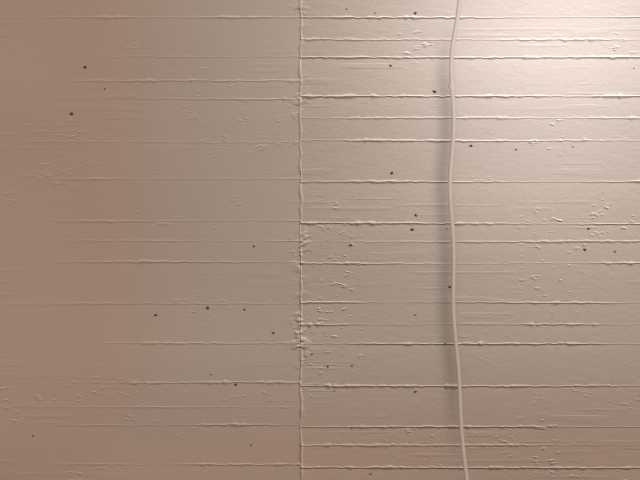
This texture is drawn by a Shadertoy shader. Its source:

```glsl
// Painted board-formed concrete wall with straight ridges, a vertical seam and a hanging cable.
#define ASPECT 1.3333
#define PITCH 0.0851       // height of one board
#define FIRST_ROW 0.035    // first ridge, measured from the top
#define ROW_JITTER 0.12
#define SEAM_X 0.47
#define CABLE_RADIUS 0.0045
#define RELIEF 0.38        // shading contrast of the paint
#define SPECK_GRID 24.0
#define SPECK_SHARE 0.15

const vec3 WALL_GREY = vec3(0.605, 0.535, 0.475);
const vec3 WALL_PINK = vec3(0.605, 0.497, 0.437);
const vec3 WALL_LIT  = vec3(0.97, 0.90, 0.86);
const vec3 SPECK     = vec3(0.20, 0.16, 0.13);

float hash(vec2 p) {
    vec3 q = fract(vec3(p.xyx) * 0.1031);
    q += dot(q, q.yzx + 33.33);
    return fract((q.x + q.y) * q.z);
}

float noise(vec2 p) {
    vec2 i = floor(p), f = fract(p);
    f = f * f * (3.0 - 2.0 * f);
    return mix(mix(hash(i), hash(i + vec2(1, 0)), f.x),
               mix(hash(i + vec2(0, 1)), hash(i + vec2(1, 1)), f.x), f.y);
}

// Two octaves, the second turned so that the lattice does not show
float roughness(vec2 p) {
    vec2 turned = mat2(0.8, 0.6, -0.6, 0.8) * p;
    return 0.62 * noise(p) + 0.38 * noise(turned * 2.3 + 17.0);
}

// Height of the paint ridges between boards, with a lip under some of them
float boardRidges(vec2 p, float start, float side) {
    float r = (1.0 - p.y - start) / PITCH;
    float row = floor(r + 0.5);
    float salt = row * 7.3 + side * 131.0 + start * 410.0;
    float wander = (noise(vec2(p.x * 4.0, salt)) - 0.5) * 0.025
                 + (noise(vec2(p.x * 90.0, salt + 3.0)) - 0.5) * 0.022;
    float jitter = (hash(vec2(row, salt)) - 0.5) * ROW_JITTER;
    float d = (r - row - jitter - wander) * PITCH;
    float beads = noise(vec2(p.x * 45.0, salt + 5.0)) * noise(vec2(p.x * 130.0, salt + 6.0));
    float worn = smoothstep(0.2, 0.65, noise(vec2(p.x * 6.0, salt + 9.0)));
    float width = mix(0.0014, 0.0046, beads * worn);
    float lip = 0.0015 * hash(vec2(salt, 23.0)) * smoothstep(-0.0014, 0.0014, d)
              * exp(-max(d, 0.0) / 0.014);
    return mix(0.4, 1.15, worn) * (width * exp(-d * d / (width * width)) - lip);
}

// Vertical seam with a few clumps of paint along it
float seamRidge(vec2 p) {
    float d = p.x - SEAM_X * ASPECT - (noise(vec2(p.y * 60.0, 2.0)) - 0.5) * 0.004;
    float width = mix(0.0014, 0.0036, noise(vec2(p.y * 55.0, 8.0)));
    float clumps = smoothstep(0.6, 0.85, noise(vec2(p.y * 10.0, 4.0)))
                 * smoothstep(0.45, 0.75, roughness(p * vec2(50.0, 75.0)));
    return width * exp(-d * d / (width * width))
         + 0.0045 * clumps * exp(-d * d / 0.0003);
}

float wallHeight(vec2 p) {
    float side = step(SEAM_X * ASPECT, p.x);
    float strength = mix(0.6 * smoothstep(0.0, 0.4, p.x), 1.0, side);
    // A few boards carry a second, thinner ridge halfway
    float middle = FIRST_ROW + PITCH * 0.5;
    float row = floor((1.0 - p.y - middle) / PITCH + 0.5);
    float split = step(mod(3.0 * row + 1.0 - side, 4.0 + side), 0.5 + side);
    float h = boardRidges(p, FIRST_ROW, side) + 0.75 * split * boardRidges(p, middle, side);
    float lumps = smoothstep(0.68, 0.95, roughness(p * vec2(60.0, 120.0)))
                * smoothstep(0.6, 0.85, noise(p * vec2(7.0, 11.0)));
    float streaks = smoothstep(0.6, 0.9, noise(p * vec2(9.0, 150.0)))
                  * smoothstep(0.5, 0.8, noise(p * vec2(5.0, 14.0) + 40.0));
    float grain = 0.0005 * roughness(p * vec2(50.0, 110.0)) + 0.0003 * roughness(p * 190.0);
    return strength * h + seamRidge(p)
         + (0.4 + 0.6 * side) * (0.0022 * lumps + 0.0006 * streaks + grain);
}

// Small chips in the paint, gathered in loose groups
float specks(vec2 p, float px) {
    vec2 cell = floor(p * SPECK_GRID);
    vec2 centre = (cell + 0.2 + 0.6 * vec2(hash(cell + 3.1), hash(cell + 71.7))) / SPECK_GRID;
    float radius = mix(0.0009, 0.0027, hash(cell + 41.0));
    float d = length((p - centre) * vec2(0.8, 1.0)) + (noise(p * 400.0) - 0.5) * 0.002;
    float share = SPECK_SHARE * smoothstep(0.35, 0.8, noise(cell * 0.23 + 5.0));
    return step(hash(cell + 19.0), share) * (1.0 - smoothstep(radius - px, radius + px, d));
}

float cableX(float down) {
    float sag = 0.7055 + 0.06 * (down - 0.37) * (down - 0.37);
    return ASPECT * (sag + 0.0045 * cos(24.0 * down) * exp(-1.6 * down));
}

void mainImage(out vec4 fragColor, in vec2 fragCoord) {
    vec2 uv = fragCoord / iResolution.xy;
    vec2 p = uv * vec2(ASPECT, 1.0);
    float px = 1.0 / iResolution.y;
    float down = 1.0 - uv.y;

    // Lamp glow from the upper right over a grey to pink wall
    vec2 fromLamp = (uv - vec2(0.89, 1.0)) / vec2(0.33, 0.47);
    float glow = exp(-dot(fromLamp, fromLamp));
    float pink = max(smoothstep(0.4, 0.1, uv.x), 0.8 * smoothstep(0.3, 0.05, uv.y));
    vec3 color = mix(mix(WALL_GREY, WALL_PINK, pink), WALL_LIT, glow);
    color *= 1.0 - 0.03 * smoothstep(0.4, 0.0, uv.y) + 0.03 * (noise(p * vec2(3.0, 7.0)) - 0.5);

    // Relief lit from above and slightly right
    float reach = 0.0018;
    float slope = (wallHeight(p) - wallHeight(p + reach * vec2(0.4, 0.92))) / reach;
    color *= 1.0 + RELIEF * clamp(slope, -1.0, 0.8);
    color = mix(color, SPECK, 0.85 * specks(p, px));

    // Cable: soft shadow to the left, round body, one knot
    float offset = p.x - cableX(down);
    float shade = exp(-pow((offset + 0.016) / 0.017, 2.0));
    color *= 1.0 - 0.16 * shade * smoothstep(0.02, 0.2, down) * smoothstep(1.05, 0.7, down);
    float radius = CABLE_RADIUS + 0.004 * exp(-pow((down - 0.18) / 0.006, 2.0));
    float body = 1.0 - smoothstep(radius - px, radius + px, abs(offset));
    float across = clamp(offset / radius, -1.0, 1.0);
    vec3 cable = mix(WALL_GREY * 1.13, WALL_LIT, 0.85 * glow) * (1.0 + 0.12 * across - 0.18 * across * across);
    color = mix(color, cable, body);

    fragColor = vec4(clamp(color, 0.0, 1.0), 1.0);
}
```
